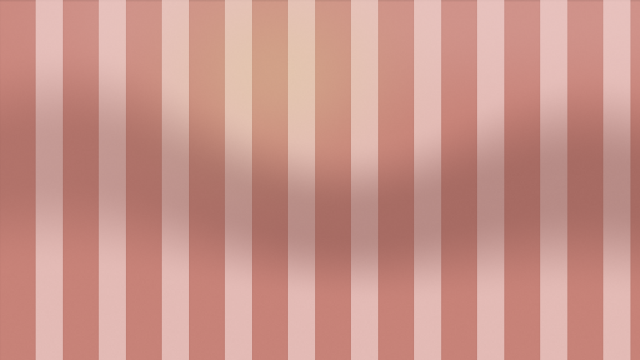
Write a WebGL 1 fragment shader that draws this pattern.

```glsl
precision highp float;
// Vertical two-tone rose stripes under a warm glow and a soft wavering shadow.

uniform vec2 u_resolution;

// Lengths are in canvas heights.
const float PERIOD = 0.1752;
const float LIGHT_START = 0.0990;
const float LIGHT_WIDTH = 0.0755;
const float EDGE_WIDTH = 0.003;
const float EDGE_DEPTH = 0.025;
const float TOP_LINE = 0.004;
const float GRAIN = 0.006;

const vec3 ROSE = vec3(0.78, 0.51, 0.47);
const vec3 BLUSH = vec3(0.89, 0.73, 0.71);
const vec3 SHADOW = vec3(0.49, 0.30, 0.28);
const vec3 GLOW = vec3(0.89, 0.84, 0.64);
const vec3 HAZE = vec3(0.98, 0.88, 0.88);

const vec2 GLOW_CENTER = vec2(0.77, 0.80);
const vec2 GLOW_RADIUS = vec2(0.36, 0.29);
const float GLOW_STRENGTH = 0.36;
const float HAZE_STRENGTH = 0.17;
const float SHADOW_LEFT = 0.29;
const float SHADOW_RIGHT = 0.43;

float hash(vec2 p) {
  vec3 q = fract(vec3(p.xyx) * 0.1031);
  q += dot(q, q.yzx + 33.33);
  return fract((q.x + q.y) * q.z);
}

// Signed distance to the nearest light stripe, negative inside it.
float stripeDistance(float x) {
  float center = LIGHT_START + 0.5 * LIGHT_WIDTH;
  float offset = mod(x - center + 0.5 * PERIOD, PERIOD) - 0.5 * PERIOD;
  return abs(offset) - 0.5 * LIGHT_WIDTH;
}

// Horizontal shadow whose height and thickness drift across the canvas.
float shadowAmount(vec2 p) {
  float wave = cos((p.x - 0.2) * 4.3);
  float middle = 0.50 - 0.05 * p.x + 0.07 * wave;
  float reach = 0.27 + 0.045 * wave;
  float band = 1.0 - smoothstep(0.15, 1.0, abs(p.y - middle) / reach);
  return band * mix(SHADOW_LEFT, SHADOW_RIGHT, smoothstep(0.0, 0.9, p.x));
}

float glowAmount(vec2 p) {
  vec2 d = (p - GLOW_CENTER) / GLOW_RADIUS;
  return GLOW_STRENGTH * exp(-1.5 * dot(d, d));
}

void main() {
  vec2 p = gl_FragCoord.xy / u_resolution.y;
  float pixel = 1.0 / u_resolution.y;

  // Stripes with faint darker seams along their edges
  float d = stripeDistance(p.x);
  float light = 1.0 - smoothstep(-0.6 * pixel, 0.6 * pixel, d);
  vec3 color = mix(ROSE, BLUSH, light);
  float seam = (1.0 - light) * (1.0 - smoothstep(0.0, EDGE_WIDTH + pixel, d));
  color *= 1.0 - EDGE_DEPTH * seam;

  // Soft light and shade
  float haze = smoothstep(0.62, 0.95, p.y) * mix(0.5, 1.0, smoothstep(0.0, 0.35, p.x));
  float glow = glowAmount(p);
  color = mix(color, HAZE, HAZE_STRENGTH * haze * (1.0 - glow / GLOW_STRENGTH));
  color = mix(color, SHADOW, shadowAmount(p));
  color = mix(color, GLOW, glow);

  // Thin line along the top, strongest on the rose stripes
  float line = smoothstep(1.0 - TOP_LINE - pixel, 1.0 - TOP_LINE + pixel, p.y);
  color *= 1.0 - line * mix(0.07, 0.02, light);

  color += GRAIN * (hash(floor(p * 288.0)) - 0.5);
  gl_FragColor = vec4(color, 1.0);
}
```
